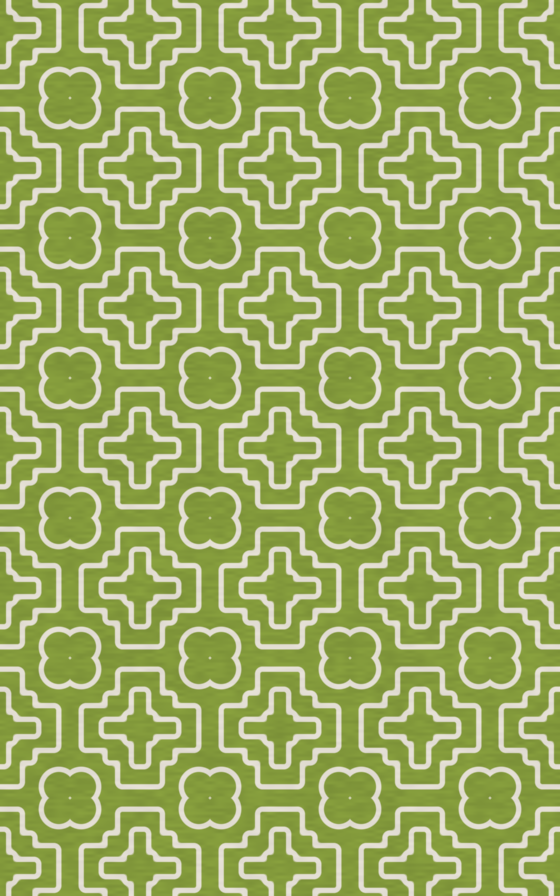
Give the GLSL for this pattern, as a Shadertoy shader.

```glsl
float hash(vec2 p) {
    p = fract(p * vec2(0.1031, 0.1137));
    p += dot(p, p.yx + 33.3);
    return fract((p.x + p.y) * p.x * 17.0);
}

float noise(vec2 p) {
    vec2 i = floor(p), f = fract(p);
    f *= f * (3.0 - 2.0 * f);
    return mix(mix(hash(i), hash(i + vec2(1, 0)), f.x),
               mix(hash(i + vec2(0, 1)), hash(i + vec2(1, 1)), f.x), f.y);
}

float roundBox(vec2 p, vec2 halfSize, float radius) {
    vec2 q = abs(p) - halfSize + radius;
    return length(max(q, 0.0)) + min(max(q.x, q.y), 0.0) - radius;
}

float smoothMin(float a, float b, float k) {
    float h = max(k - abs(a - b), 0.0) / k;
    return min(a, b) - h * h * k * 0.25;
}

// Plus shape with a square block at its heart, giving stepped inner corners
float steppedCross(vec2 p, float reach, float arm, float block) {
    float bars = min(roundBox(p, vec2(reach, arm), 0.035),
                     roundBox(p, vec2(arm, reach), 0.035));
    return smoothMin(bars, roundBox(p, vec2(block), 0.035), 0.03);
}

float quatrefoil(vec2 p) {
    return length(abs(p) - 0.08) - 0.125;
}

void mainImage(out vec4 fragColor, in vec2 fragCoord) {
    // Four cells across, with a cross at the canvas centre
    vec2 p = (fragCoord - 0.5 * iResolution.xy) * 4.0 / iResolution.x;
    vec2 crossCell = fract(p + 0.5) - 0.5;
    vec2 flowerCell = fract(p) - 0.5;

    // Nearest outline of the three motifs
    float outline = abs(steppedCross(crossCell, 0.42, 0.16, 0.25));
    outline = min(outline, abs(steppedCross(crossCell, 0.277, 0.062, 0.112)));
    outline = min(outline, abs(quatrefoil(flowerCell)));

    float aa = 4.0 / iResolution.x;
    float line = 1.0 - smoothstep(-aa, aa, outline - 0.019);

    // Woven pile: short horizontal threads over soft mottling
    float threads = noise((p + 20.0) * vec2(14.0, 46.0)) - 0.5;
    float mottle = noise((p + 20.0) * 5.0) - 0.5;
    float weave = 1.0 + (0.09 * threads + 0.04 * mottle) * mix(1.0, 0.4, line);

    vec3 green = vec3(0.51, 0.60, 0.23);
    vec3 cream = vec3(0.89, 0.87, 0.83);
    fragColor = vec4(mix(green, cream, line) * weave, 1.0);
}
```
